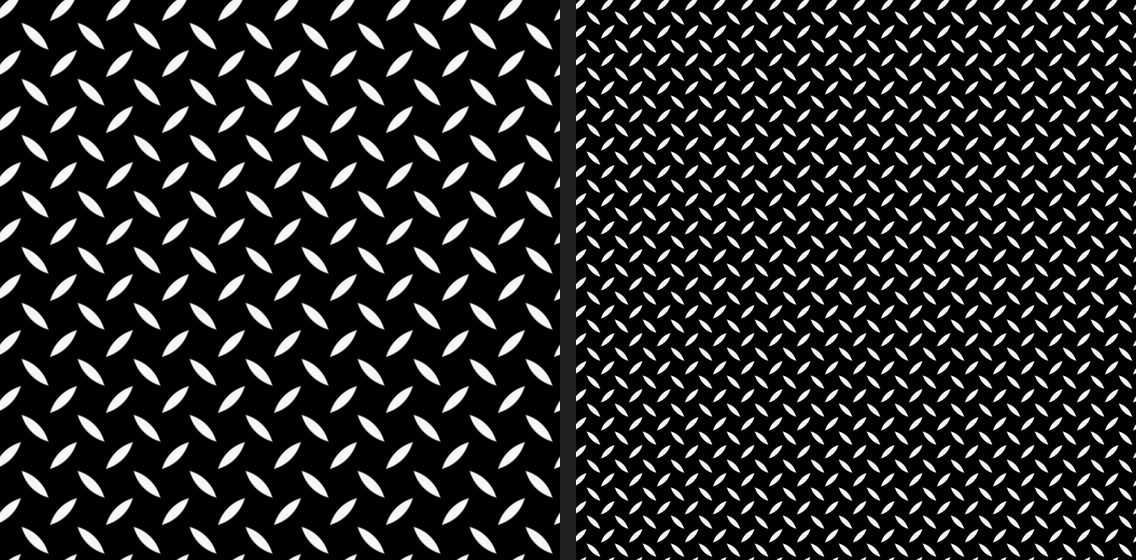
Left, the tile; right, the same tile 2 across and 2 down.
Write a three.js fragment shader that draws this pattern.

```glsl
// Tread plate: pale pointed lenses in alternating diagonals on black, ten repeats each way.
varying vec2 vUv;

const float REPEATS = 10.0;
const float GRAIN_CELLS = 60.0;
const float HALF_LENGTH = 0.335;
const float HALF_WIDTH = 0.088;
const float EDGE_SOFTNESS = 0.017;
const vec2 FALLING_CENTER = vec2(0.625, 0.353);
const vec2 RISING_CENTER = vec2(0.133, 0.866);
const vec3 PLATE_COLOR = vec3(0.0);
const vec3 LENS_COLOR = vec3(0.967);

// Unit gradient of a lattice point, wrapped to the period
vec2 latticeGradient(vec2 cell, float period) {
  cell = mod(cell, period);
  float angle = 6.2832 * fract(sin(dot(cell, vec2(127.1, 311.7))) * 43758.5);
  return vec2(cos(angle), sin(angle));
}

// Gradient noise that tiles over the period
float gradientNoise(vec2 p, float period) {
  vec2 i = floor(p);
  vec2 f = fract(p);
  vec2 u = f * f * f * (f * (f * 6.0 - 15.0) + 10.0);
  vec2 e = vec2(1.0, 0.0);
  float a = dot(latticeGradient(i, period), f);
  float b = dot(latticeGradient(i + e.xy, period), f - e.xy);
  float c = dot(latticeGradient(i + e.yx, period), f - e.yx);
  float d = dot(latticeGradient(i + e.xx, period), f - e.xx);
  return mix(mix(a, b, u.x), mix(c, d, u.x), u.y);
}

// Signed distance to a pointed lens standing along y
float lensDistance(vec2 p, float halfLength, float halfWidth) {
  p = abs(p);
  float radius = (halfLength * halfLength + halfWidth * halfWidth) / (2.0 * halfWidth);
  float offset = radius - halfWidth;
  bool beyondTip = (p.y - halfLength) * offset > p.x * halfLength;
  return beyondTip ? length(p - vec2(0.0, halfLength))
                   : length(p + vec2(offset, 0.0)) - radius;
}

// Coverage of a repeated lens; slant is 1 for rising, -1 for falling
float lensMask(vec2 p, vec2 center, float slant) {
  vec2 q = fract(p - center + 0.5) - 0.5;
  vec2 axis = vec2(slant, 1.0) * 0.70711;
  vec2 local = vec2(dot(q, vec2(axis.y, -axis.x)), dot(q, axis));
  float dist = lensDistance(local, HALF_LENGTH, HALF_WIDTH);
  return 1.0 - smoothstep(-EDGE_SOFTNESS, EDGE_SOFTNESS, dist);
}

void main() {
  vec2 p = vUv * REPEATS;
  float mask = max(lensMask(p, FALLING_CENTER, -1.0), lensMask(p, RISING_CENTER, 1.0));

  // Faint unevenness of the raised metal
  float grain = 0.025 * gradientNoise(vUv * GRAIN_CELLS, GRAIN_CELLS);
  gl_FragColor = vec4(mix(PLATE_COLOR, LENS_COLOR + grain, mask), 1.0);
}
```
